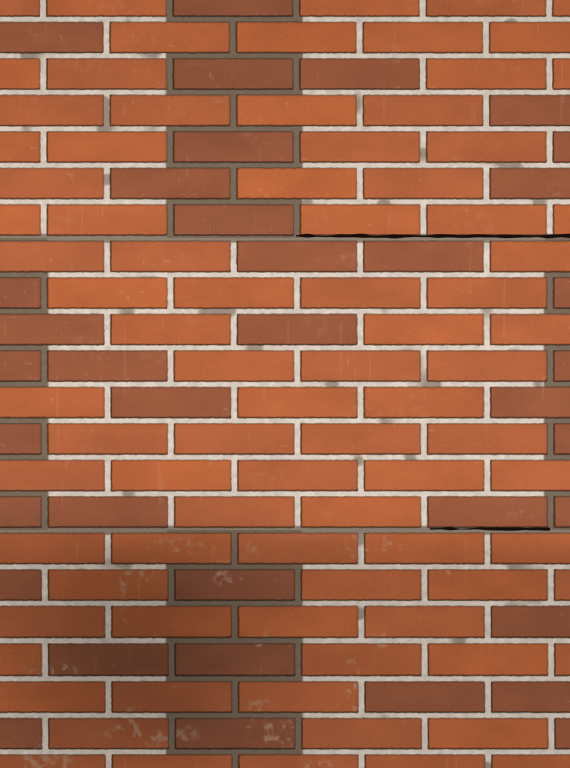
Reproduce this texture procedurally as a Shadertoy shader.

```glsl
// Running-bond wall of red clay bricks with pale mortar, stepped grey panel seams, cracks and soft shade
float hash(vec2 p) {
    return fract(sin(dot(p, vec2(127.1, 311.7))) * 43758.5453);
}

float noise(vec2 p) {
    vec2 i = floor(p), f = fract(p);
    f = f * f * (3.0 - 2.0 * f);
    return mix(mix(hash(i), hash(i + vec2(1, 0)), f.x),
               mix(hash(i + vec2(0, 1)), hash(i + vec2(1, 1)), f.x), f.y);
}

float fbm(vec2 p) {
    float sum = 0.0, amp = 0.5;
    for (int i = 0; i < 4; i++) {
        sum += amp * noise(p);
        p = p * 2.03 + 17.0;
        amp *= 0.5;
    }
    return sum;
}

float roundedBox(vec2 p, vec2 halfSize, float radius) {
    vec2 q = abs(p) - halfSize + radius;
    return length(max(q, 0.0)) + min(max(q.x, q.y), 0.0) - radius;
}

// Thin ragged horizontal gap between x0 and x1
float crack(vec2 p, float y, float x0, float x1, float width, float aa) {
    float w = width * (0.3 + 1.1 * noise(vec2(p.x * 70.0, y * 90.0)));
    float d = abs(p.y - y + 0.0015 * (noise(p.xx * 45.0) - 0.5)) - w;
    return smoothstep(aa, -aa, d) * step(x0, p.x) * step(p.x, x1);
}

void mainImage(out vec4 fragColor, in vec2 fragCoord) {
    // Position from the top left, in canvas heights
    vec2 p = fragCoord / iResolution.xy;
    p = vec2(p.x * 0.742, 1.0 - p.y);
    float aa = 0.8 / iResolution.y;

    // Brick grid: alternate rows shift by half a brick
    vec2 pitch = vec2(0.1647, 0.0475);
    float row = p.y * 21.04 + 0.471 - 0.07 * smoothstep(0.79, 0.9, p.y);
    float odd = mod(floor(row), 2.0);
    float col = (p.x - 0.056 - 0.003 * p.y) / pitch.x - 0.5 * odd;
    vec2 id = floor(vec2(col, row));
    vec2 local = (fract(vec2(col, row)) - 0.5) * pitch;
    float tone = hash(id + 3.0);

    // Brick outline with slightly rough edges
    vec2 halfSize = 0.5 * pitch - vec2(0.0043, 0.0037);
    float d = roundedBox(local, halfSize, 0.0013) + 0.0008 * (noise(p * 260.0) - 0.5);
    float brickMask = smoothstep(aa, -aa, d);

    // Stepped seams between wall panels
    float middle = step(7.0, row) * step(row, 15.0);
    float seamX = mix(0.305, p.x < 0.37 ? -0.026 : 0.797, middle);
    float seam = smoothstep(0.091, 0.087, abs(p.x - seamX));
    float bedSeam = smoothstep(0.15, 0.09, min(abs(row - 7.0), abs(row - 15.0)));
    float brickX = p.x - local.x;
    float seamBrick = step(abs(brickX - seamX), 0.04) * (1.0 - odd);

    // Shade: dim top, dark lower panel, deepest at lower left
    vec2 s = p - vec2(0.17, 0.85);
    float light = 1.03 - 0.09 * smoothstep(0.35, 0.0, p.y)
                - 0.17 * smoothstep(0.66, 0.74, p.y)
                - 0.24 * exp(-dot(s, s) / 0.03);

    // Clay: tone per brick, cloudy grain, pale scuffs and specks
    float cloud = fbm(p * vec2(18.0, 30.0) + tone * 40.0);
    float grain = hash(floor(p * 700.0));
    vec3 clay = mix(vec3(0.74, 0.40, 0.235), vec3(0.68, 0.38, 0.245), tone);
    float dull = max(step(0.8, tone) * 0.7, seamBrick * 0.9);
    clay = mix(clay, vec3(0.56, 0.335, 0.24), dull);
    clay *= 0.93 + 0.14 * cloud + 0.03 * (grain - 0.5);
    float lower = smoothstep(0.68, 0.74, p.y);
    float scuff = smoothstep(0.76, 0.9, noise(p * 24.0 + 5.0)) * smoothstep(0.45, 0.7, fbm(p * 130.0));
    float speck = smoothstep(0.92, 0.98, noise(p * 150.0));
    float streak = smoothstep(0.91, 0.97, noise(vec2(p.x * 160.0, p.y * 14.0)));
    clay = mix(clay, vec3(0.76, 0.62, 0.52),
               scuff * (0.12 + 0.5 * lower) + speck * 0.22 + streak * 0.14);
    clay *= light;

    // Dark rim, strongest along the left and bottom
    float rim = smoothstep(-0.0028, 0.0, d);
    float shadowSide = max(smoothstep(0.004, 0.0015, local.x + halfSize.x),
                           smoothstep(0.004, 0.0015, halfSize.y - local.y));
    clay *= 1.0 - rim * (0.15 + 0.38 * shadowSide);

    // Mortar: pale, grey along seams, with smudges
    float grit = fbm(p * 150.0);
    float smudge = smoothstep(0.8, 0.92, noise(p * 30.0 + 31.0));
    float grey = max(max(seam * 0.95, bedSeam * 0.75), smudge * 0.6);
    grey *= 0.8 + 0.3 * grit;
    vec3 mortar = mix(vec3(0.84, 0.79, 0.735), vec3(0.43, 0.365, 0.30), min(grey, 1.0));
    mortar *= (0.9 + 0.2 * grit) * mix(1.0, light, 0.75);
    mortar *= 1.0 - 0.3 * smoothstep(0.0018, 0.0, d);

    // Open gaps along the panel beds
    vec3 color = mix(mortar, clay, brickMask);
    float gap = max(crack(p, 0.3075, 0.385, 0.75, 0.0022, aa),
                    crack(p, 0.6885, 0.56, 0.716, 0.0017, aa));
    color = mix(color, vec3(0.09, 0.06, 0.045), gap);
    fragColor = vec4(clamp(color, 0.0, 1.0), 1.0);
}
```
